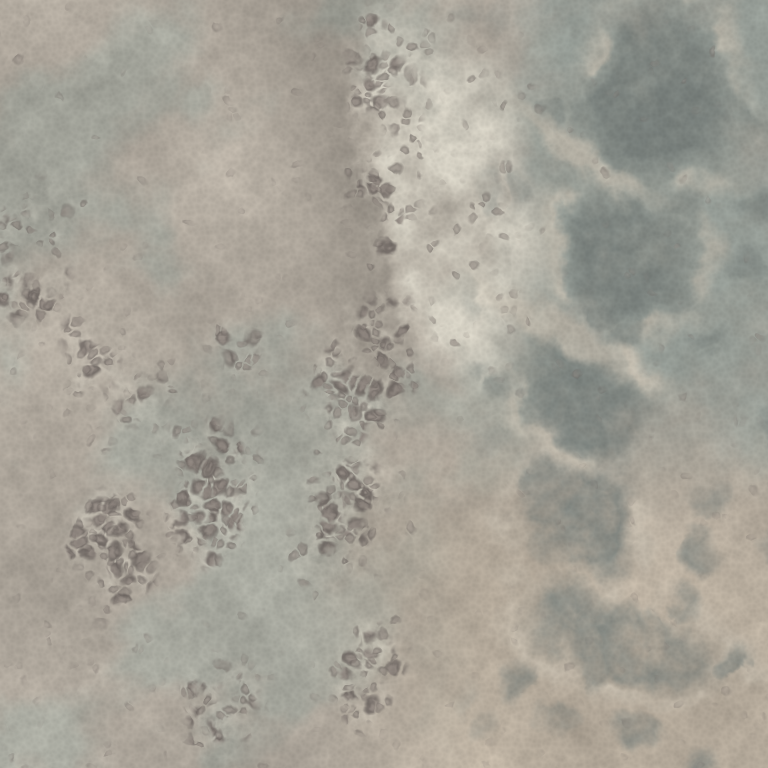
Reproduce this texture procedurally as a Shadertoy shader.

```glsl
// Weathered stone: beige and sage ground, a pale lens, a chain of blue-green
// blots on the right and ragged clusters of brown grains on the left.
// Layered sines give cloudy tone and warp; cellular noise gives the grains.

const vec3 BEIGE      = vec3(0.685, 0.655, 0.612);
const vec3 SAGE       = vec3(0.640, 0.645, 0.608);
const vec3 WARM       = vec3(0.715, 0.672, 0.612);
const vec3 CREAM      = vec3(0.815, 0.798, 0.748);
const vec3 TEAL       = vec3(0.575, 0.602, 0.578);
const vec3 DEEP_TEAL  = vec3(0.465, 0.492, 0.478);
const vec3 GRAIN      = vec3(0.550, 0.515, 0.490);
const vec3 GRAIN_EDGE = vec3(0.420, 0.392, 0.375);

const float WARP          = 0.028;
const float RAGGED        = 0.010;
const float CLUSTER_GRID  = 5.0;
const float GRAIN_SCALE   = 42.0;
const float SPECKLE_SCALE = 150.0;
const int   BLOTS         = 5;

vec2 hash2(vec2 p) {
    vec3 h = fract(p.xyx * vec3(0.1031, 0.1030, 0.0973));
    h += dot(h, h.yzx + 33.33);
    return fract((h.xx + h.yz) * h.zy);
}

float fadeOut(float near, float far, float x) {
    return 1.0 - smoothstep(near, far, x);
}

// Layered, self-warped sines, roughly -1 to 1
float clouds(vec2 p) {
    float sum = 0.0, amp = 0.6;
    for (int i = 0; i < 5; i++) {
        sum += amp * sin(p.x) * sin(p.y + 0.7);
        p = mat2(0.8, 0.6, -0.6, 0.8) * p * 1.8 + 0.6 * sin(p.yx) + 1.7;
        amp *= 0.58;
    }
    return sum;
}

// Cellular noise: nearest distance, second distance, cell id
vec3 cells(vec2 p) {
    vec2 base = floor(p);
    vec3 best = vec3(8.0, 8.0, 0.0);
    for (int y = -1; y <= 1; y++)
    for (int x = -1; x <= 1; x++) {
        vec2 cell = base + vec2(x, y);
        float d = length(cell + hash2(cell + 40.0) - p);
        if (d < best.x) best = vec3(d, best.x, hash2(cell + 91.0).x);
        else best.y = min(best.y, d);
    }
    return best;
}

// Normalised radius in a tilted ellipse: 1 on its outline
float ellipse(vec2 p, vec2 centre, vec2 radii, float tilt) {
    float c = cos(tilt), s = sin(tilt);
    return length(mat2(c, -s, s, c) * (p - centre) / radii);
}

// Density of scattered, tilted grain clusters
float clusters(vec2 p) {
    float density = 0.0;
    vec2 base = floor(p * CLUSTER_GRID);
    for (int y = -1; y <= 1; y++)
    for (int x = -1; x <= 1; x++) {
        vec2 cell = base + vec2(x, y);
        vec2 h = hash2(cell + 17.0), k = hash2(cell + 63.0);
        vec2 centre = (cell + 0.2 + 0.6 * h) / CLUSTER_GRID;
        float e = ellipse(p, centre, vec2(0.06, 0.10) * (0.8 + 0.5 * k.y), 1.6 * (h.x - 0.5));
        density = max(density, fadeOut(0.3, 1.25, e) * smoothstep(0.1, 0.7, k.x));
    }
    float bareGround = fadeOut(0.7, 1.2, ellipse(p, vec2(0.30, 0.68), vec2(0.20, 0.10), 0.0));
    return density * fadeOut(0.48, 0.62, p.x) * (1.0 - bareGround);
}

void mainImage(out vec4 fragColor, in vec2 fragCoord) {
    vec2 p = fragCoord / iResolution.xy;
    float mist = clouds(p * 7.0 + 2.0);
    float mottle = clouds(p * 24.0);
    float crumble = clouds(p * 62.0 + 3.0);
    float grit = clouds(p * 110.0 + 9.0);
    vec2 ragged = RAGGED * vec2(crumble, clouds(p * 58.0 + 8.0));
    vec2 q = p + WARP * vec2(clouds(p * 10.0), clouds(p * 10.0 + 5.0)) + ragged;

    // Ground: misty sage, warm lower right, blue-green upper right
    vec3 col = mix(BEIGE, SAGE, smoothstep(-0.2, 0.4, mist + 0.3 * mottle));
    col = mix(col, WARM, smoothstep(0.35, 0.65, q.x) * fadeOut(0.2, 0.55, q.y));
    col *= 1.0 + 0.07 * clouds(p * 12.0 + 4.0);
    float tealZone = smoothstep(0.62, 0.74, q.x) * smoothstep(0.32, 0.52, q.y);
    col = mix(col, TEAL, tealZone * clamp(0.85 + 0.4 * mottle, 0.0, 1.0));

    // Pale lens with a brownish shadow along its left side
    float e = ellipse(q, vec2(0.585, 0.75), vec2(0.12, 0.25), 0.25);
    float lens = fadeOut(0.7, 1.08, e);
    col *= 1.0 - 0.11 * smoothstep(0.9, 1.1, e) * fadeOut(1.1, 2.0, e) * fadeOut(0.5, 0.62, q.x);
    col = mix(col, CREAM, lens * clamp(0.75 + 0.4 * mottle + 0.2 * crumble, 0.0, 1.0));

    // Winding chain of dark blots with pale rims
    float blot = 0.0, rim = 0.0;
    for (int i = 0; i < BLOTS; i++) {
        float t = float(i) / float(BLOTS - 1);
        vec2 centre = vec2(0.80 + 0.06 * cos(5.0 * t), 0.88 - 0.71 * pow(t, 0.85));
        vec2 radii = vec2(0.09 - 0.04 * t + 0.09 * pow(t, 6.0), 0.11 - 0.05 * t);
        e = ellipse(q, centre, radii, 0.8 * sin(6.0 * t)) + 0.15 * mottle;
        blot = max(blot, fadeOut(0.7, 1.15, e) * (0.95 - 0.3 * t));
        rim = max(rim, smoothstep(0.95, 1.15, e) * fadeOut(1.15, 1.6, e));
    }
    vec3 fleck = cells(q * 14.0);
    float small = fadeOut(0.15, 0.5, fleck.x) * smoothstep(0.0, 0.25, fleck.y - fleck.x);
    small *= step(0.6, fleck.z) * smoothstep(0.56, 0.70, q.x);
    blot = max(blot, 0.55 * small);
    col = mix(col, mix(WARM, CREAM, 0.45), rim * (1.0 - blot) * smoothstep(-0.4, 0.5, mottle) * 0.7);
    vec3 pebble = cells(q * 44.0 + 7.0);
    float lumps = 0.4 * mottle + 0.25 * crumble + 0.45 * (pebble.x - 0.45);
    col = mix(col, DEEP_TEAL, clamp(blot * (0.86 + lumps), 0.0, 1.1));

    // Pale veins winding between the blots
    float vein = fadeOut(0.3, 1.2, ellipse(q, vec2(0.75, 0.56), vec2(0.028, 0.19), 0.95));
    vein = max(vein, fadeOut(0.3, 1.2, ellipse(q, vec2(0.76, 0.80), vec2(0.022, 0.13), 1.05)));
    col = mix(col, mix(WARM, CREAM, 0.5), 0.7 * vein);

    // Brown grains in two sizes, each with a darker edge and pale crust between
    float density = clamp(clusters(q) * (1.0 + 0.7 * mottle + 0.4 * crumble), 0.0, 1.0);
    density *= 1.0 - 0.5 * lens;
    col = mix(col, CREAM, density * clamp(0.32 + 0.3 * grit, 0.0, 1.0));
    for (int i = 0; i < 2; i++) {
        float level = float(i);
        vec3 g = cells((p + 0.6 * ragged) * GRAIN_SCALE * (1.0 + 0.7 * level) + 0.2 * mottle);
        float amount = density * (1.0 - 0.25 * level) + level * (0.10 + 0.14 * lens + 0.15 * crumble);
        float body = fadeOut(0.28, 0.62, g.x) * smoothstep(0.0, 0.28, g.y - g.x);
        body *= smoothstep(0.0, 0.3, amount - 0.85 * g.z);
        vec3 tint = mix(GRAIN, GRAIN_EDGE, smoothstep(0.1, 0.42, g.x + 0.2 * grit));
        col = mix(col, tint, body * (0.90 - 0.30 * level));
    }

    // Soft mottling and fine speckle over everything
    float speckle = cells(p * SPECKLE_SCALE).x + 0.7 * cells(p * SPECKLE_SCALE * 0.5).x - 0.77;
    col *= 1.0 + 0.03 * mottle + 0.03 * crumble + 0.028 * grit + 0.06 * speckle;
    fragColor = vec4(col, 1.0);
}
```
